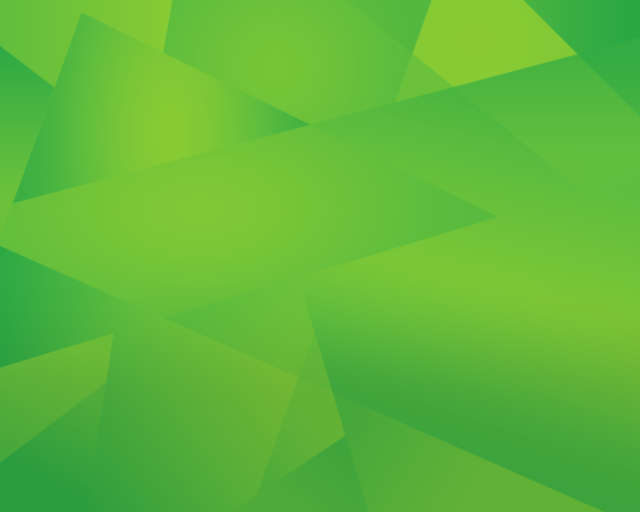
Reproduce this background procedurally as a Shadertoy shader.

```glsl
// Overlapping translucent green facets with soft inner gradients.
// Straight edges split the canvas; each facet has a tone from 0 (deep) to
// 1 (lime), which a three-colour ramp turns into the final green.

// Canvas extent in design units, measured from the top left
const vec2 EXTENT = vec2(7.68, 6.14);

// Tone ramp and the darkening toward the bottom
const vec3 DEEP = vec3(0.15, 0.65, 0.27);
const vec3 LEAF = vec3(0.37, 0.74, 0.24);
const vec3 LIME = vec3(0.55, 0.80, 0.20);
const float BOTTOM_SHADE = 0.92;

// Facet edges as (start, end)
const vec4 RIDGE       = vec4(0.98, 0.15, 5.98, 2.60);
const vec4 RISING      = vec4(0.15, 2.44, 6.93, 0.65);
const vec4 LEFT_SLANT  = vec4(0.98, 0.15, 0.00, 2.85);
const vec4 FALLING     = vec4(0.00, 2.95, 7.25, 6.14);
const vec4 LOW_RISING  = vec4(0.00, 4.41, 5.98, 2.60);
const vec4 TOP_FALLING = vec4(4.15, 0.00, 5.43, 1.03);
const vec4 CORNER      = vec4(6.28, 0.00, 6.93, 0.65);
const vec4 TOP_STEEP   = vec4(5.18, 0.00, 4.75, 1.20);
const vec4 TOP_SPLIT   = vec4(2.07, 0.00, 1.96, 0.62);
const vec4 LEFT_NOTCH  = vec4(0.00, 0.55, 0.64, 1.04);
const vec4 LOW_STEEP   = vec4(3.57, 3.30, 4.42, 6.14);
const vec4 LOW_SPLIT   = vec4(1.36, 4.01, 1.18, 5.20);
const vec4 LOW_FAINT   = vec4(3.75, 4.05, 3.20, 5.60);
const vec4 LEFT_FOOT   = vec4(0.00, 5.55, 1.25, 4.60);
const vec4 MID_FOOT    = vec4(2.78, 6.14, 4.12, 5.24);

// Smooth mask: below a left-to-right edge, or left of a downward edge
float below(vec2 p, vec4 edge) {
    vec2 dir = normalize(edge.zw - edge.xy);
    vec2 rel = p - edge.xy;
    float dist = dir.x * rel.y - dir.y * rel.x;
    return smoothstep(-1.0, 1.0, dist * iResolution.x / EXTENT.x);
}

float above(vec2 p, vec4 edge) { return 1.0 - below(p, edge); }
float leftOf(vec2 p, vec4 edge) { return below(p, edge); }
float rightOf(vec2 p, vec4 edge) { return 1.0 - below(p, edge); }

// Linear gradient from 0 at a to 1 at b
float ramp(vec2 p, vec2 a, vec2 b) {
    vec2 dir = b - a;
    return clamp(dot(p - a, dir) / dot(dir, dir), 0.0, 1.0);
}

// Elliptic falloff from 0 at the centre to 1 at the radius
float glow(vec2 p, vec2 centre, vec2 stretch, float radius) {
    return smoothstep(0.0, radius, length((p - centre) * stretch));
}

// Facets above the rising edge
float topTone(vec2 p) {
    float tone = mix(0.52, 0.94, clamp(p.x / 2.0, 0.0, 1.0));
    float middle = mix(0.76, 0.46, glow(p, vec2(3.3, 0.8), vec2(1.0), 1.8));
    middle -= 0.06 * above(p, TOP_FALLING);
    tone = mix(tone, middle, rightOf(p, TOP_SPLIT));

    float bright = mix(0.98, 0.88, glow(p, vec2(5.7, 0.5), vec2(1.0), 1.3));
    bright = mix(0.64, bright, above(p, TOP_FALLING));
    tone = mix(tone, bright, rightOf(p, TOP_STEEP));
    tone = mix(tone, mix(0.28, 0.04, ramp(p, vec2(6.4, 0.0), vec2(7.5, 0.0))), above(p, CORNER));

    float peak = mix(0.95, 0.20, glow(p, vec2(2.05, 1.6), vec2(1.0, 0.5), 1.9));
    return mix(tone, peak, below(p, RIDGE) * rightOf(p, LEFT_SLANT));
}

// Wide facets between the rising and falling edges
float middleTone(vec2 p) {
    float tone = mix(0.33, 0.83, ramp(p, vec2(5.0, 1.0), vec2(4.5, 3.1)));
    tone = mix(tone, 0.26, smoothstep(2.6, 4.9, p.y - 0.32 * (p.x - 4.0)));
    float veil = mix(0.28, 0.62, ramp(p, vec2(0.0, 0.7), vec2(0.0, 2.2)));
    veil -= 0.15 * above(p, CORNER);
    tone = mix(tone, veil, above(p, TOP_FALLING) * (1.0 - smoothstep(1.7, 2.5, p.y)));

    float wedge = mix(0.48, 0.66, ramp(p, vec2(2.2, 3.9), vec2(3.5, 4.2)));
    wedge -= 0.08 * rightOf(p, LOW_FAINT);
    tone = mix(tone, wedge, below(p, LOW_RISING) * leftOf(p, LOW_STEEP));

    float kite = mix(0.86, 0.44, glow(p, vec2(2.4, 2.5), vec2(0.5, 0.9), 1.8));
    return mix(tone, kite, below(p, RIDGE) * above(p, LOW_RISING));
}

// Facets below the falling edge
float bottomTone(vec2 p) {
    float tone = mix(0.70, 0.32, ramp(p, vec2(1.0, 4.2), vec2(0.2, 5.6)));
    float foot = mix(0.44, 0.08, ramp(p, vec2(1.2, 4.8), vec2(0.6, 5.8)));
    tone = mix(tone, foot, below(p, LEFT_FOOT));

    float centre = mix(0.80, 0.12, ramp(p, vec2(3.4, 4.5), vec2(1.1, 6.1)));
    centre -= 0.16 * rightOf(p, LOW_FAINT);
    tone = mix(tone, centre, rightOf(p, LOW_SPLIT));
    tone = mix(tone, mix(0.26, 0.42, ramp(p, vec2(4.1, 5.3), vec2(3.5, 6.1))),
               below(p, MID_FOOT) * rightOf(p, LOW_SPLIT));
    tone = mix(tone, mix(0.34, 0.62, ramp(p, vec2(4.2, 5.0), vec2(5.7, 5.9))), rightOf(p, LOW_STEEP));

    float side = mix(0.06, 0.64, clamp(p.x / 2.0, 0.0, 1.0));
    return mix(tone, side, above(p, LOW_RISING));
}

void mainImage(out vec4 fragColor, in vec2 fragCoord) {
    vec2 uv = fragCoord / iResolution.xy;
    vec2 p = vec2(uv.x, 1.0 - uv.y) * EXTENT;

    // Stack the bands, then the narrow facet at the left border
    float tone = mix(topTone(p), middleTone(p), below(p, RISING));
    tone = mix(tone, bottomTone(p), below(p, FALLING));
    float border = mix(0.08, 0.65, ramp(p, vec2(0.0, 0.6), vec2(0.0, 2.4)));
    tone = mix(tone, border, below(p, LEFT_NOTCH) * leftOf(p, LEFT_SLANT) * above(p, FALLING));

    // Tone to colour
    vec3 color = mix(DEEP, LEAF, clamp(tone * 2.0, 0.0, 1.0));
    color = mix(color, LIME, clamp(tone * 2.0 - 1.0, 0.0, 1.0));
    color *= mix(1.0, BOTTOM_SHADE, smoothstep(3.3, 4.9, p.y));
    fragColor = vec4(color, 1.0);
}
```
